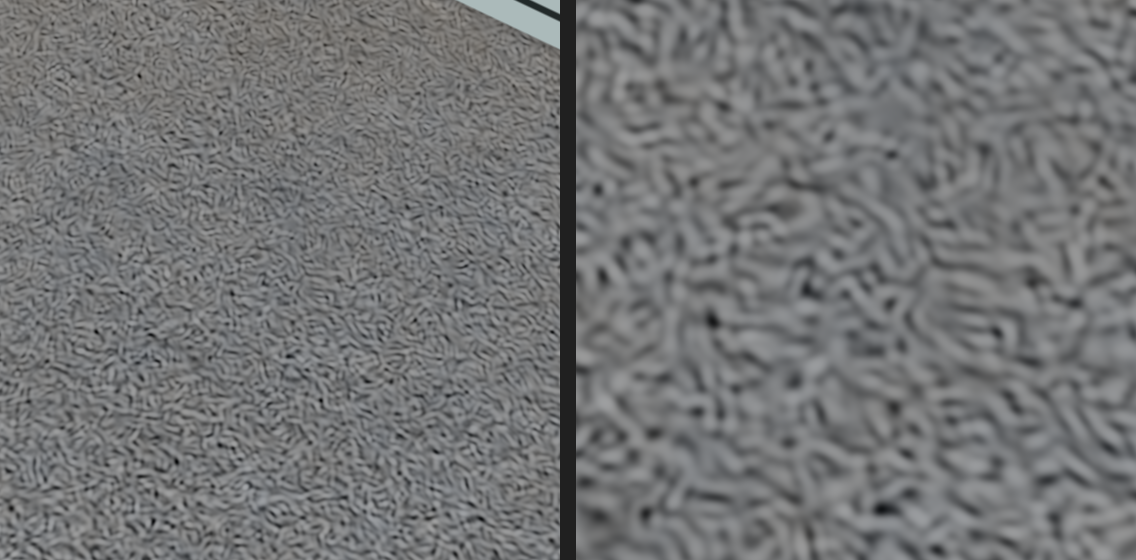
Left: the whole. Right: its middle third, enlarged.
A WebGL 1 fragment shader for this texture:

```glsl
precision highp float;
// Grey short-pile carpet receding towards a pale skirting board in the upper right corner.
uniform vec2 u_resolution;

const float TAU = 6.2831853;
const vec3 PILE_GREY = vec3(0.460, 0.462, 0.463);
const vec3 WARM_SHIFT = vec3(0.012, 0.000, -0.015);
const vec3 BOARD_PALE = vec3(0.67, 0.73, 0.73);
const vec3 BOARD_GAP = vec3(0.13, 0.16, 0.16);

vec3 hash3(vec2 cell, float seed) {
  vec3 q = fract(vec3(cell.xyx + seed * 17.3) * vec3(0.1031, 0.1030, 0.0973));
  q += dot(q, q.yzx + 33.33);
  return fract((q.xxy + q.yzz) * q.zyx);
}

// Cellular noise: each cell drops one short striped tuft with its own direction.
float tuftLayer(vec2 p, float seed, float lean, float spread, vec2 stripeRange) {
  vec2 home = floor(p);
  float sum = 0.0;
  for (int j = -1; j <= 1; j++) {
    for (int i = -1; i <= 1; i++) {
      vec2 cell = home + vec2(float(i), float(j));
      vec3 place = hash3(cell, seed);
      vec3 look = hash3(cell, seed + 5.0);
      vec2 offset = p - cell - place.xy;
      float fade = max(0.0, 1.0 - dot(offset, offset));
      float angle = lean + (place.z + look.z - 1.0) * spread;
      float stripes = mix(stripeRange.x, stripeRange.y, look.x);
      float along = dot(offset, vec2(cos(angle), sin(angle)));
      sum += fade * fade * cos(TAU * (stripes * along + look.y));
    }
  }
  return sum;
}

// Layered sines for broad, cloudy patches, roughly -1 to 1.
float patches(vec2 p, float phase) {
  float sum = 0.0;
  float weight = 0.5;
  for (int i = 0; i < 4; i++) {
    float k = float(i) + phase;
    sum += weight * sin(p.x + 1.7 * sin(p.y * 0.8 + k)) * cos(p.y + 1.3 * sin(p.x * 0.7 - k));
    p = mat2(0.8, 0.6, -0.6, 0.8) * p * 1.9 + k;
    weight *= 0.75;
  }
  return sum;
}

// Tuft density grows with height; y is the integral of that density.
vec2 recede(vec2 uv, float nearDensity, float farDensity) {
  float density = mix(nearDensity, farDensity, uv.y);
  float depth = uv.y * 0.5 * (nearDensity + density);
  return vec2((uv.x - 0.5) * density, depth) + 120.0;
}

vec3 carpet(vec2 uv) {
  vec2 p = recede(uv, 50.0, 72.0);
  vec2 stripeRange = vec2(0.55, 1.4);
  float pile = tuftLayer(p, 1.0, 1.15, 1.7, stripeRange)
             + tuftLayer(p + 0.5, 2.0, 1.15, 1.7, stripeRange);
  float clumps = tuftLayer(p * 0.42, 3.0, 1.3, 1.6, vec2(0.3, 1.0));
  pile -= 0.16 * (pile * pile - 0.6);

  float wear = patches(uv * vec2(9.0, 12.0), 0.4);
  float contrast = mix(0.094, 0.060, uv.y) * (1.0 + 0.2 * wear);
  float tone = pile * contrast + 0.016 * clumps + 0.022 * patches(uv * vec2(12.0, 16.0), 2.1);

  float warmth = 0.6 * patches(uv * 19.0, 3.7) + smoothstep(0.6, 1.0, uv.y) - 0.25;
  return PILE_GREY + tone + WARM_SHIFT * warmth;
}

// Signed distance to a slanted line, positive above it.
float aboveLine(vec2 uv, vec2 start, vec2 normal) {
  return dot(uv - start, normalize(normal));
}

vec3 addBoard(vec3 color, vec2 uv, float soft) {
  float height = aboveLine(uv, vec2(0.814, 1.0), vec2(0.475, 1.0));
  float shadow = smoothstep(-0.022, 0.0, height);
  float board = smoothstep(-soft, soft, height);
  float gap = 1.0 - smoothstep(0.006 - soft, 0.006 + soft, abs(height - 0.051));
  vec3 paint = mix(BOARD_PALE, BOARD_GAP, gap);
  return mix(color * (1.0 - 0.14 * shadow), paint, board);
}

void main() {
  vec2 uv = gl_FragCoord.xy / u_resolution;
  float soft = max(0.0025, 0.75 / u_resolution.y);
  gl_FragColor = vec4(addBoard(carpet(uv), uv, soft), 1.0);
}
```
